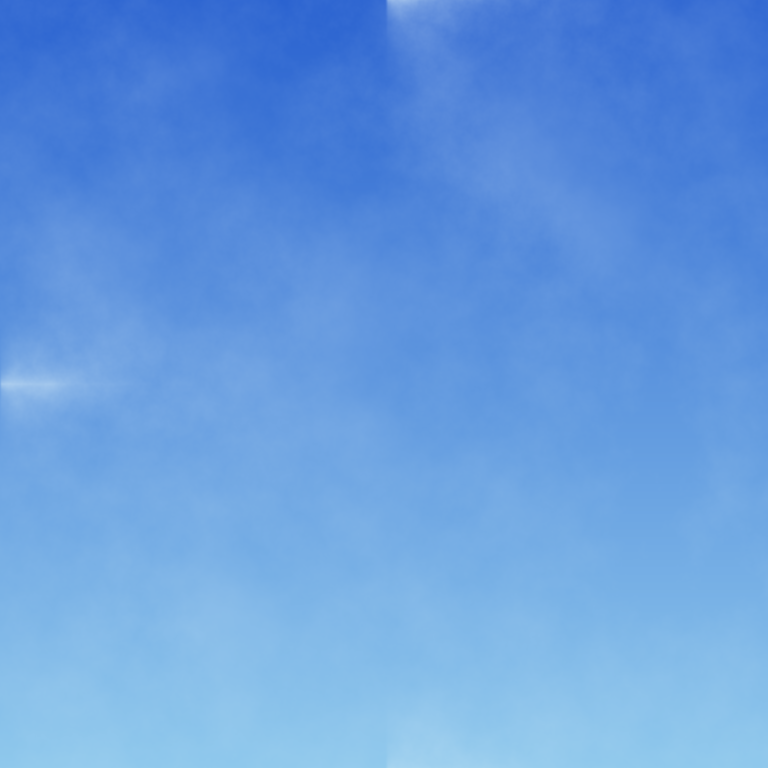
Write a Shadertoy shader that draws this texture.

```glsl
// A hazy daytime sky: a vertical blue gradient under thin, mottled cloud.
// Cover is the sum of soft elliptical wisps, three glows that start sharply
// at a seam, and fractal gradient noise that breaks up their outlines.

#define ZENITH vec3(0.165, 0.385, 0.815)
#define HORIZON vec3(0.560, 0.785, 0.925)
#define CLOUD vec3(0.850, 0.930, 0.970)
#define BASE_COVER 0.045
#define MOTTLE 0.16
#define NOISE_SCALE 8.0
#define GAIN 0.64
#define WARP 0.05
#define SEAM_X 0.503
#define SEAM_Y 0.500
#define OCTAVES 6

// Wisps: centre x, centre y, radius, strength (negative is clear sky).
const vec4 WISPS[12] = vec4[12](
    vec4(0.75, 0.70, 0.085, 0.11),
    vec4(0.68, 0.80, 0.090, 0.08),
    vec4(0.43, 0.62, 0.110, 0.10),
    vec4(0.25, 0.19, 0.090, 0.11),
    vec4(0.22, 0.90, 0.090, 0.07),
    vec4(0.59, 0.86, 0.110, 0.09),
    vec4(0.10, 0.66, 0.120, 0.08),
    vec4(0.34, 0.47, 0.140, 0.08),
    vec4(0.87, 0.90, 0.100, 0.08),
    vec4(0.51, 0.53, 0.070, -0.05),
    vec4(0.85, 0.33, 0.110, -0.06),
    vec4(0.40, 0.86, 0.100, -0.04));

// Random unit gradient for a lattice point.
vec2 gradientAt(vec2 cell) {
    vec3 h = fract(cell.xyx * vec3(0.1031, 0.1030, 0.0973));
    h += dot(h, h.yzx + 33.33);
    float angle = 6.2832 * fract((h.x + h.y) * h.z);
    return vec2(cos(angle), sin(angle));
}

float gradientNoise(vec2 p) {
    vec2 i = floor(p), f = p - i;
    vec2 u = f * f * f * (f * (f * 6.0 - 15.0) + 10.0);
    vec2 e = vec2(1.0, 0.0);
    float a = dot(gradientAt(i), f);
    float b = dot(gradientAt(i + e.xy), f - e.xy);
    float c = dot(gradientAt(i + e.yx), f - e.yx);
    float d = dot(gradientAt(i + e.xx), f - e.xx);
    return mix(mix(a, b, u.x), mix(c, d, u.x), u.y);
}

float fbm(vec2 p) {
    float sum = 0.0, amplitude = 0.5;
    for (int i = 0; i < OCTAVES; i++) {
        sum += amplitude * gradientNoise(p);
        p = mat2(1.6, 1.2, -1.2, 1.6) * p + 17.3;
        amplitude *= GAIN;
    }
    return sum;
}

// Glow that begins at along = 0: a thin bright core inside a wide haze.
// The haze starts abruptly near its axis and ramps in gently further off.
float seamGlow(float along, float away, float core, float haze, float mottle) {
    float x = max(along, 0.0), y = abs(away);
    float start = smoothstep(-0.002, 0.003, along);
    float ramp = smoothstep(-0.015, 0.01 + 0.6 * y, along);
    float thin = core * exp(-y / 0.007 - x / 0.06);
    float wide = haze * exp(-y / 0.062 - x * x / 0.036);
    return start * (thin + wide * ramp * (1.0 + 0.8 * mottle));
}

void mainImage(out vec4 fragColor, in vec2 fragCoord) {
    vec2 uv = fragCoord / iResolution.xy;
    float mottle = fbm(uv * NOISE_SCALE + 3.7);
    vec2 warp = WARP * vec2(mottle, fbm(uv * NOISE_SCALE + 41.2));

    // Diffuse wisps with noise-bent outlines
    float cover = BASE_COVER + MOTTLE * mottle;
    for (int i = 0; i < WISPS.length(); i++) {
        vec2 d = (uv + warp - WISPS[i].xy) / WISPS[i].z;
        d.x += 0.35 * d.y;
        cover += WISPS[i].w * exp(-dot(d, d));
    }

    // Glows at the top, bottom and left, and a faint streak at the right
    cover += seamGlow(uv.x - SEAM_X, 1.0 - uv.y, 0.22, 0.31, mottle);
    cover += seamGlow(uv.x - SEAM_X, uv.y, 0.10, 0.25, mottle);
    cover += seamGlow(uv.x, uv.y - SEAM_Y, 0.22, 0.34, mottle);
    cover += 0.04 * smoothstep(0.82, 1.0, uv.x) * exp(-abs(uv.y - SEAM_Y) / 0.018);

    vec3 sky = mix(HORIZON, ZENITH, uv.y);
    fragColor = vec4(mix(sky, CLOUD, clamp(cover, 0.0, 1.0)), 1.0);
}
```
